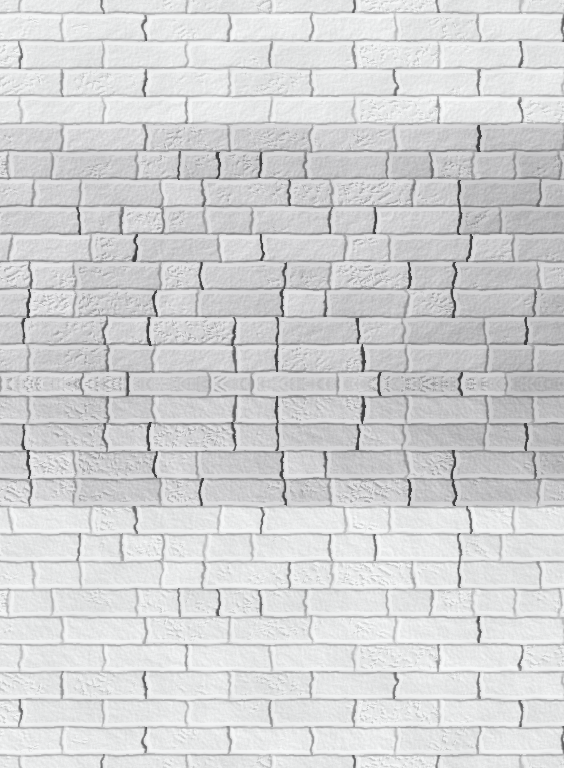
This texture is drawn by a Shadertoy shader. Its source:

```glsl
#define ROWS 27.83        // courses over the canvas height
#define CORE 0.417        // half height of the thin middle course
#define PAIR 4.58         // length of one header plus one stretcher
#define HEADER 1.59       // length of a header
#define RUNNING 3.03      // length of a brick in the outer courses
#define GAP 0.035         // half width of a joint
#define BEVEL 0.09        // rounded brick shoulder
#define RELIEF 0.17       // strength of the slanting light
#define WHITE vec3(0.897, 0.902, 0.903)
#define GREY vec3(0.825, 0.825, 0.831)
#define MORTAR vec3(0.86, 0.86, 0.865)
#define SHADOW vec3(0.23, 0.23, 0.235)

struct Brick { vec2 id, local, halfSize; };

float hash(vec2 p) {
    return fract(sin(dot(p, vec2(127.1, 311.7))) * 4375.85);
}

// Distance to the nearest scattered point
float cellular(vec2 p) {
    vec2 cell = floor(p);
    float nearest = 2.0;
    for (int j = -1; j <= 1; j++)
    for (int i = -1; i <= 1; i++) {
        vec2 c = cell + vec2(i, j);
        vec2 point = c + vec2(hash(c), hash(c + 41.3));
        nearest = min(nearest, distance(p, point));
    }
    return nearest;
}

// Slow irregular swell from layered sines
float swell(vec2 p) {
    float sum = 0.0, amp = 0.5;
    for (int i = 0; i < 4; i++) {
        sum += amp * sin(p.x + 1.7 * sin(p.y)) * sin(p.y + 1.3 * sin(p.x * 0.8));
        p = mat2(1.5, 1.2, -1.2, 1.5) * p + 2.3;
        amp *= 0.6;
    }
    return sum;
}

// Hand-laid unevenness of the joints
vec2 wobble(vec2 p) {
    return p + vec2(0.12 * swell(p * vec2(1.7, 2.9)), 0.045 * swell(p * 2.1 + 7.0));
}

// Mixed header courses near the middle, running bond further out
Brick brickAt(vec2 p) {
    const float phase[9] = float[](3.04, 3.99, 3.88, 1.09, 1.2, 3.37, 2.9, 1.3, 0.36);
    float row = max(floor(p.y - CORE) + 1.0, 0.0);
    float y = row < 0.5 ? p.y : fract(p.y - CORE) - 0.5;
    float halfHeight = row < 0.5 ? CORE : 0.5;
    float x, k, start = 0.0, size = RUNNING;
    if (row > 8.5) {
        x = p.x - (mod(row, 2.0) > 0.5 ? 2.26 : 0.76);
        k = floor(x / RUNNING);
        x -= k * RUNNING;
    } else {
        x = p.x + 0.05 * sin(p.x * 0.9 + row * 4.7) - phase[int(row)];
        k = floor(x / PAIR);
        x -= k * PAIR;
        // Some stretchers are cut in two
        bool cut = row > 7.5 ? mod(k, 2.0) > 0.5 : row == 6.0 && k == 0.0;
        k *= 3.0;
        size = HEADER;
        if (x > HEADER) {
            start = HEADER;
            size = PAIR - HEADER;
            k += 1.0;
            if (cut) {
                size *= 0.5;
                if (x > start + size) { start += size; k += 1.0; }
            }
        }
    }
    return Brick(vec2(k, row), vec2(x - start - 0.5 * size, y), vec2(0.5 * size, halfHeight));
}

// Inner distance to the rounded outline of a brick
float inset(Brick b) {
    vec2 q = abs(b.local) - b.halfSize + GAP + 0.08;
    return 0.08 - length(max(q, 0.0)) - min(max(q.x, q.y), 0.0);
}

float height(vec2 p) {
    Brick b = brickAt(wobble(p));
    float body = smoothstep(-0.02, BEVEL, inset(b));
    float rough = smoothstep(0.6, 1.05, hash(b.id + 3.7) + 0.6 * swell(p * 1.9));
    vec2 grain = p * vec2(3.6, 6.0) + 1.1 * swell(p * 3.3);
    float pits = 1.0 - smoothstep(0.08, 0.42, cellular(grain));
    float lumps = 0.24 * swell(p * 4.7) + 0.24 * cellular(p * 8.0 + swell(p * 5.0));
    return body * (0.8 + lumps - pits * (0.08 + 0.75 * rough));
}

void mainImage(out vec4 fragColor, in vec2 fragCoord) {
    float unit = ROWS / iResolution.y;
    vec2 wall = vec2(fragCoord.x, fragCoord.y - 0.5 * iResolution.y) * unit;
    float across = fragCoord.x / iResolution.x;
    vec2 p = vec2(wall.x, abs(wall.y));   // the courses mirror about the middle
    Brick b = brickAt(wobble(p));

    // Paint: grey band between two whiter areas
    float limit = CORE + (wall.y > 0.0 ? 9.0 : 4.0);
    float white = smoothstep(-0.04, 0.04, p.y - limit);
    vec3 grey = GREY - 0.08 * across * across - 0.015 * smoothstep(3.0, 0.0, p.y);
    vec3 color = mix(grey, WHITE, white);
    color += (hash(b.id + 9.1) - 0.5) * mix(0.065, 0.03, white);
    color += 0.022 * swell(p * 0.9);
    float body = smoothstep(-unit, 0.04 + unit, inset(b));
    color = mix(mix(MORTAR, color, 0.6), color, body);

    // Light from the upper left
    float slope = height(p) - height(p + vec2(-0.06, 0.06));
    float strength = RELIEF * mix(1.2, 0.85, white);
    color -= strength * clamp(-slope, -0.28, 1.0);

    // Thin shadow under the bricks, deep cracks at some right ends
    float broken = 0.65 + 0.5 * swell(p * vec2(2.2, 0.7) + b.id.y);
    float bed = b.local.y + b.halfSize.y - 0.03;
    float line = 1.0 - smoothstep(0.0, 0.03 + unit, abs(bed));
    color = mix(color, SHADOW, line * broken * mix(0.42, 0.27, white));
    float end = b.halfSize.x - b.local.x - 0.045;
    float ragged = 0.5 + 0.9 * swell(p * vec2(2.0, 4.0) + 3.0);
    float width = 0.035 + unit + 0.035 * ragged;
    float crack = 1.0 - smoothstep(0.0, width, abs(end));
    float depth = 0.22 + smoothstep(0.35, 1.0, hash(b.id + 5.3)) * (0.75 + 0.5 * ragged);
    depth *= mix(1.0, 0.6, white);
    color = mix(color, SHADOW, clamp(crack * depth, 0.0, 0.95));

    fragColor = vec4(clamp(color, 0.0, 1.0), 1.0);
}
```
